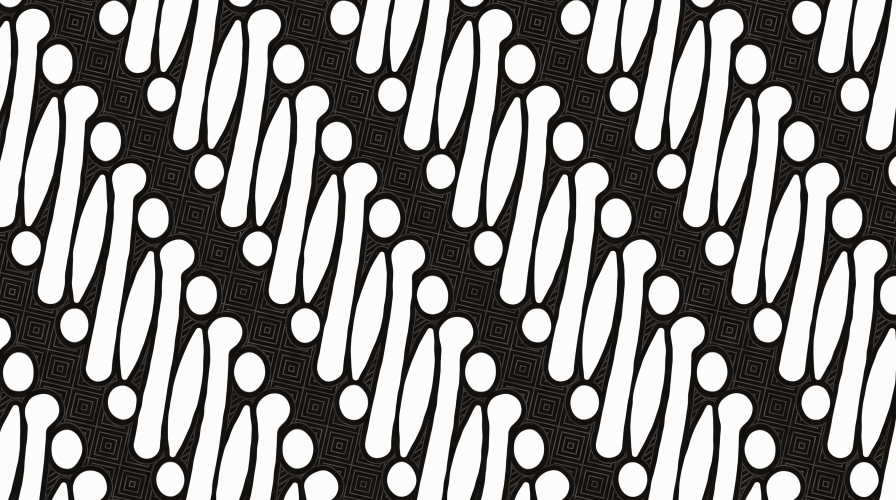
This pattern is drawn by a Shadertoy shader. Its source:

```glsl
const float CANVAS_WIDTH = 11.64;          // one unit is one row of the repeat
const float COLUMN_PITCH = 3.003;
const vec2 ROW_STEP = vec2(0.624, 1.0);
const vec2 ORIGIN = vec2(4.375, 1.835);
const float BAND_CENTRE = 0.57;

const vec3 PAPER = vec3(0.99);
const vec3 GROUND = vec3(0.07, 0.06, 0.05);
const vec3 LINE_GREY = vec3(0.37, 0.35, 0.35);
const vec3 HATCH_BROWN = vec3(0.36, 0.32, 0.29);

float hash(vec2 p) {
    p = fract(p * vec2(0.1031, 0.1137));
    p += dot(p, p.yx + 33.33);
    return fract((p.x + p.y) * p.x * 17.0);
}

float noise(vec2 p) {
    vec2 i = floor(p), f = fract(p);
    f = f * f * (3.0 - 2.0 * f);
    return mix(mix(hash(i), hash(i + vec2(1, 0)), f.x),
               mix(hash(i + vec2(0, 1)), hash(i + vec2(1, 1)), f.x), f.y);
}

float wrapAround(float x, float centre, float period) {
    return mod(x - centre + 0.5 * period, period) - 0.5 * period + centre;
}

float smoothUnion(float a, float b, float k) {
    float h = max(k - abs(a - b), 0.0) / k;
    return min(a, b) - 0.25 * h * h * k;
}

float ellipse(vec2 p, vec2 radii) {
    return (length(p / radii) - 1.0) * min(radii.x, radii.y);
}

// Lens with rounded tips between two end points
float leaf(vec2 p, vec2 top, vec2 bottom, float halfWidth, float rounding) {
    vec2 axis = normalize(bottom - top);
    vec2 c = p - 0.5 * (top + bottom);
    vec2 q = abs(vec2(dot(c, vec2(axis.y, -axis.x)), dot(c, axis)));
    float h = 0.5 * distance(top, bottom) - rounding;
    float w = halfWidth - rounding;
    float radius = (h * h + w * w) / (2.0 * w);
    float offset = radius - w;
    float d = (q.y - h) * offset > q.x * h
        ? length(q - vec2(0.0, h))
        : length(q + vec2(offset, 0.0)) - radius;
    return d - rounding;
}

// Tapered, slightly bowed shaft with a knob on its right shoulder
float bone(vec2 p, vec2 top, vec2 bottom, vec2 knob) {
    vec2 axis = bottom - top;
    float t = clamp(dot(p - top, axis) / dot(axis, axis), 0.0, 1.0);
    vec2 spine = top + axis * t + vec2(0.45 * t * (1.0 - t) * (1.0 - t), 0.0);
    float shaft = length(p - spine) - mix(0.122, 0.168, t * t);
    return smoothUnion(shaft, length(p - knob) - 0.208, 0.1);
}

float motif(vec2 p) {
    float d = ellipse(p, vec2(0.2, 0.255));
    d = min(d, ellipse(p - vec2(-1.03, 1.394), vec2(0.187, 0.222)));
    d = min(d, leaf(p, vec2(-0.03, 0.43), vec2(-0.385, 2.1), 0.178, 0.04));
    return min(d, bone(p, vec2(0.23, 0.5), vec2(-0.09, 2.95), vec2(0.318, 0.487)));
}

// Overlapping motifs from nearby rows of the slanted lattice
float motifField(vec2 p) {
    float d = 10.0;
    for (int k = -1; k <= 3; k++) {
        float row = floor(p.y) - float(k);
        vec2 q = p - ROW_STEP * row;
        q.x = wrapAround(q.x, -0.3, COLUMN_PITCH);
        d = min(d, motif(q));
    }
    return d;
}

float stroke(float d, float halfWidth, float px) {
    return clamp((halfWidth - abs(d)) / px + 0.5, 0.0, 1.0);
}

// Distance to nested squares set corner to corner along the band
float nestedSquares(vec2 p) {
    float diagonal = 0.5 * length(ROW_STEP);
    vec2 e = normalize(ROW_STEP);
    float along = dot(p, e), across = dot(p, vec2(e.y, -e.x));
    vec2 cell = abs(fract(vec2(along + across, along - across) / diagonal + 0.5) - 0.5);
    float ring = (max(cell.x, cell.y) - 0.5) / 0.14;
    return abs(fract(ring + 0.5) - 0.5) * 0.14 * diagonal * 0.7071;
}

float hatch(vec2 p, float spacing) {
    float s = dot(p, vec2(0.55, 0.835)) / spacing;
    return abs(fract(s) - 0.5) * spacing;
}

void mainImage(out vec4 fragColor, in vec2 fragCoord) {
    float px = CANVAS_WIDTH / iResolution.x;
    vec2 p = vec2(fragCoord.x, iResolution.y - fragCoord.y) * px - ORIGIN;
    float d = motifField(p) + 0.014 * (noise(p * 7.0) - 0.5);

    // Slanted band coordinates
    float u = wrapAround(p.x - ROW_STEP.x * p.y - BAND_CENTRE, 0.0, COLUMN_PITCH);
    float y = p.y - 0.955;
    float band = smoothstep(0.58, 0.54, abs(u));
    float clearing = smoothstep(0.075, 0.075 + px, d);
    float wear = mix(0.55, 1.0, noise(p * 9.0 + 40.0));

    // Ground ornament
    float squares = stroke(nestedSquares(vec2(u + ROW_STEP.x * y, y)), 0.007, px);
    float stripes = stroke(hatch(p, 0.062), 0.008, px);
    vec3 color = GROUND * mix(0.85, 1.25, noise(p * 14.0));
    color = mix(color, LINE_GREY, squares * band * clearing * wear);
    color = mix(color, HATCH_BROWN, stripes * (1.0 - band) * clearing * wear);
    color = mix(color, LINE_GREY, 0.75 * stroke(d - 0.07, 0.007, px) * wear);

    // White motifs
    color = mix(color, PAPER, smoothstep(0.7 * px, -0.7 * px, d));
    fragColor = vec4(color, 1.0);
}
```
